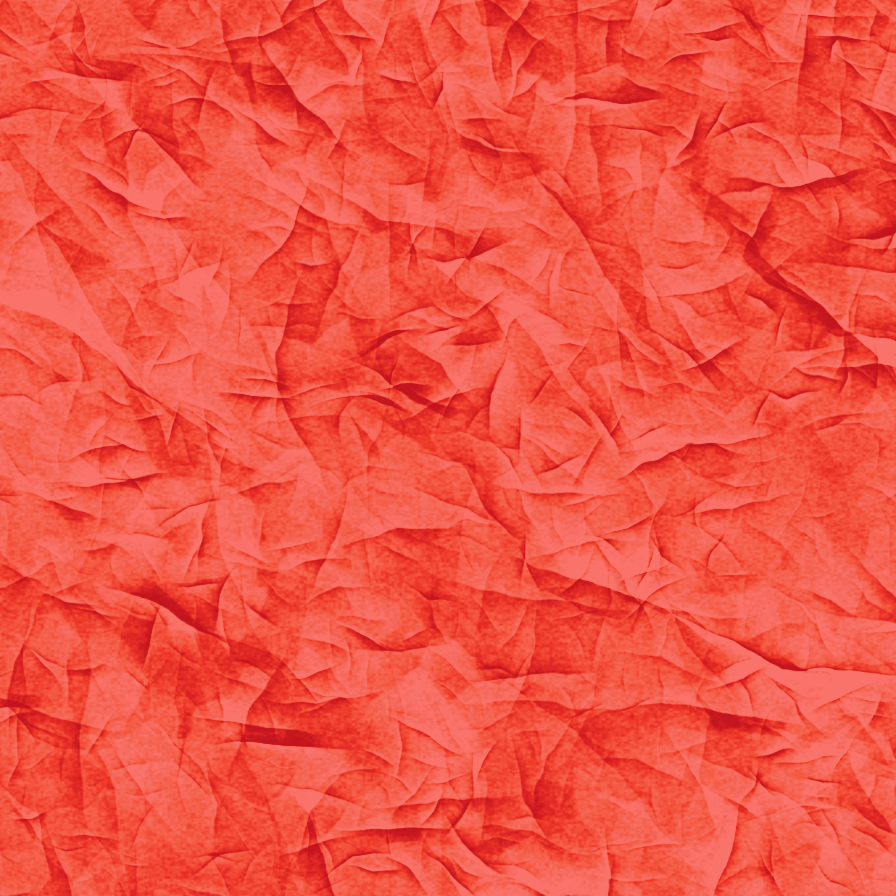
Give the GLSL for this texture, as a WebGL 2 fragment shader.

```glsl
#version 300 es
precision highp float;
// Crumpled red paper: soft facets, tapered sharp creases and fine fibre grain.

uniform vec2 u_resolution;
out vec4 outColor;

const vec3 DEEP   = vec3(0.76, 0.08, 0.12);
const vec3 SHADOW = vec3(0.86, 0.14, 0.14);
const vec3 RED    = vec3(0.93, 0.22, 0.16);
const vec3 ORANGE = vec3(0.95, 0.30, 0.22);
const vec3 CORAL  = vec3(0.96, 0.36, 0.27);
const vec3 ROSE   = vec3(0.96, 0.40, 0.34);
const vec3 PINK   = vec3(0.98, 0.45, 0.42);

const vec2  LIGHT = vec2(-0.25, 0.97);  // direction towards the light
const float FOLD_ANGLE = -0.85;         // main direction of the long folds
const int   CREASE_LAYERS = 7;
const float CREASE_SCALE = 2.4;         // cells per canvas, coarsest layer
const float CREASE_RATIO = 1.5;         // scale step between layers
const float CREASE_DEPTH = 1.75;
const float CREASE_EDGE = 0.0012;       // softness of a crease line
const float FACET_SCALE = 5.5;
const float FACET_DEPTH = 0.5;
const float GRAIN = 0.55;
const float CONTRAST = 2.45;
const float BIAS = 0.04;

vec3 hash3(vec2 p) {
    vec3 q = fract(p.xyx * vec3(0.1031, 0.1030, 0.0973));
    q += dot(q, q.yxz + 33.33);
    return fract((q.xxy + q.yzz) * q.zyx);
}

float noise(vec2 p) {
    vec2 i = floor(p), f = fract(p);
    f = f * f * (3.0 - 2.0 * f);
    float low = mix(hash3(i).x, hash3(i + vec2(1, 0)).x, f.x);
    float high = mix(hash3(i + vec2(0, 1)).x, hash3(i + vec2(1, 1)).x, f.x);
    return mix(low, high, f.y);
}

vec2 noise2(vec2 p) {
    return vec2(noise(p), noise(p + vec2(37.2, 91.7))) - 0.5;
}

// Brightness of tilted, slightly curved cells with softened borders.
float facets(vec2 p, float sharpness) {
    vec2 cell = floor(p);
    float total = 0.0, weightSum = 1e-20;
    for (int y = -1; y <= 1; y++)
    for (int x = -1; x <= 1; x++) {
        vec2 id = cell + vec2(x, y);
        vec3 rnd = hash3(id + 11.0);
        vec2 rel = p - id - rnd.xy;
        float weight = exp(-sharpness * dot(rel, rel));
        float tilt = 2.0 * rnd.z - 1.0;
        float curve = dot(rel, LIGHT) * (rnd.x + rnd.y - 0.4);
        total += weight * (tilt + curve);
        weightSum += weight;
    }
    return total / weightSum;
}

// Slope towards the light from scattered ridges and valleys of finite length.
float creases(vec2 p, float spread, float edge, vec2 seed) {
    vec2 cell = floor(p);
    float slope = 0.0;
    for (int y = -1; y <= 1; y++)
    for (int x = -1; x <= 1; x++) {
        vec2 id = cell + vec2(x, y) + seed;
        vec3 place = hash3(id), shape = hash3(id + 57.0), side = hash3(id + 131.0);
        vec2 rel = p - cell - vec2(x, y) - place.xy;
        float reach = mix(0.65, 1.0, shape.x);
        float window = max(1.0 - dot(rel, rel) / (reach * reach), 0.0);
        window *= sqrt(window);

        float angle = FOLD_ANGLE + (place.z - 0.5) * spread;
        vec2 along = vec2(cos(angle), sin(angle));
        vec2 normal = vec2(-along.y, along.x);
        float facing = dot(normal, LIGHT);
        normal *= facing < 0.0 ? -1.0 : 1.0;

        float t = clamp(dot(rel, along), -1.0, 1.0);
        float d = dot(rel, normal) + (shape.y - 0.5) * 0.4 * abs(t);
        float kind = side.z < 0.7 ? 1.0 : -1.0;
        bool shaded = d * kind < 0.0;
        float width = mix(0.03, 0.19, d > 0.0 ? side.x : side.y) * (1.0 + 0.6 * t);
        width *= shaded ? 0.85 : 1.1;
        float flank = kind * clamp(d / edge, -1.0, 1.0) * exp(-abs(d) / width);
        flank *= shaded ? 1.25 : 0.85;
        float line = (kind - 0.5) * 0.5 * exp(-d * d / (edge * edge));
        float depth = shape.z * shape.z + 0.15;
        slope += window * depth * (0.4 + 0.6 * abs(facing)) * (flank + line);
    }
    return slope;
}

// Colour ramp with stops spaced by the area each tone covers.
vec3 paperColor(float t) {
    vec3 c = mix(DEEP, SHADOW, clamp(t / 0.045, 0.0, 1.0));
    c = mix(c, RED, clamp((t - 0.045) / 0.13, 0.0, 1.0));
    c = mix(c, ORANGE, clamp((t - 0.175) / 0.18, 0.0, 1.0));
    c = mix(c, CORAL, clamp((t - 0.355) / 0.205, 0.0, 1.0));
    c = mix(c, ROSE, clamp((t - 0.56) / 0.195, 0.0, 1.0));
    return mix(c, PINK, clamp((t - 0.755) / 0.2, 0.0, 1.0));
}

void main() {
    float size = min(u_resolution.x, u_resolution.y);
    vec2 uv = gl_FragCoord.xy / size;
    vec2 p = uv + 0.03 * noise2(uv * 5.0) + 0.013 * noise2(uv * 17.0)
                + 0.005 * noise2(uv * 50.0);
    float crumple = mix(0.65, 1.25, smoothstep(0.3, 0.65, noise(uv * 4.5 + 8.0)));

    // Facets, stretched along the main folds
    float ca = cos(FOLD_ANGLE), sa = sin(FOLD_ANGLE);
    vec2 folded = vec2(dot(p, vec2(ca, sa)) * 0.7, dot(p, vec2(-sa, ca)) * 1.3);
    float shade = FACET_DEPTH * (0.5 * facets(folded * FACET_SCALE, 40.0)
        + 0.65 * facets(folded * FACET_SCALE * 2.1 + 20.0, 45.0)
        + 0.65 * crumple * facets(p * FACET_SCALE * 4.2 + 50.0, 30.0));

    // Creases, from long folds to small wrinkles
    float scale = CREASE_SCALE, edge = max(CREASE_EDGE, 0.6 / size);
    for (int i = 0; i < CREASE_LAYERS; i++) {
        float k = float(i);
        float amount = i < 2 ? 0.55 : crumple;
        shade += CREASE_DEPTH * amount * creases(p * scale + k * 3.7,
            min(1.0 + 0.4 * k, 2.8), edge * scale, vec2(k * 19.0 + 5.0));
        scale *= CREASE_RATIO;
    }

    // Fibre grain
    shade += GRAIN * (noise(uv * vec2(190.0, 380.0)) + noise(uv * 340.0) - 1.0);

    float tone = 1.0 / (1.0 + exp(-CONTRAST * (shade + BIAS)));
    outColor = vec4(paperColor(tone), 1.0);
}
```
